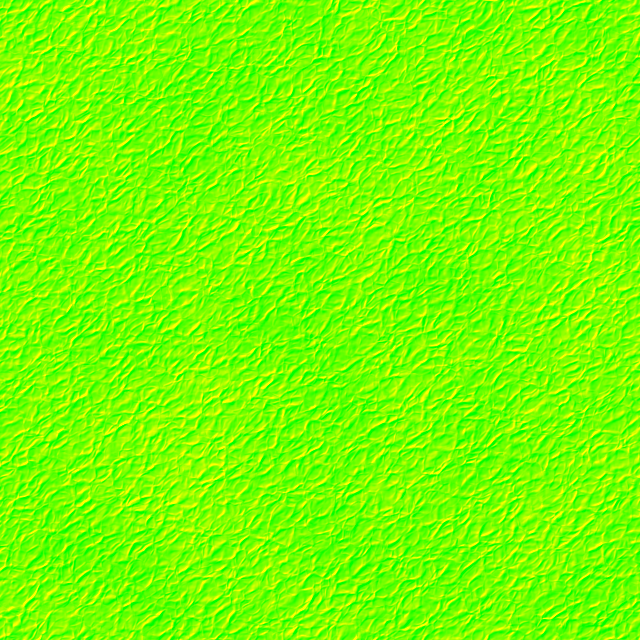
This texture map is drawn by a WebGL 2 fragment shader. Its source:

```glsl
#version 300 es
precision highp float;
// Embossed leather grain: slanted creases lit from the upper left, yellow on green.

uniform vec2 u_resolution;
out vec4 fragColor;

const float GRAIN_ANGLE = 0.68;     // direction of the long creases, radians
const float LIGHT_ANGLE = 2.30;     // direction the light comes from, radians
const float CELL_DENSITY = 48.0;    // cells per canvas, across the grain
const float CELL_STRETCH = 1.5;     // cell length along the grain
const float CREASE_WIDTH = 0.30;    // in cells
const float FINE_SCALE = 1.8;       // density of the secondary creases
const float FINE_DEPTH = 0.42;
const float PORE_DENSITY = 125.0;
const float PORE_DEPTH = 0.24;
const float RELIEF_STEP = 0.0012;   // half sampling distance, in canvas units
const float BRIGHT_GAIN = 1.05;
const float DARK_GAIN = 0.88;
const float PATCH_DENSITY = 5.0;
const float PATCH_STRENGTH = 0.13;
const float BASE_RED = 0.45;
const vec3 GREEN = vec3(0.0, 1.0, 0.0);
const vec3 YELLOW = vec3(1.0, 1.0, 0.0);

vec2 hash2(vec2 p) {
    vec3 h = fract(p.xyx * vec3(0.1031, 0.1030, 0.0973));
    h += dot(h, h.yzx + 33.33);
    return fract((h.xx + h.yz) * h.zy);
}

float cornerSlope(vec2 cell, vec2 offset) {
    float angle = 6.28319 * hash2(cell).x;
    return dot(vec2(cos(angle), sin(angle)), offset);
}

// Gradient noise, roughly -0.7 to 0.7
float gradientNoise(vec2 p) {
    vec2 i = floor(p), f = fract(p);
    vec2 u = f * f * f * (f * (f * 6.0 - 15.0) + 10.0);
    vec2 e = vec2(1.0, 0.0);
    float low = mix(cornerSlope(i, f), cornerSlope(i + e, f - e), u.x);
    float high = mix(cornerSlope(i + e.yx, f - e.yx), cornerSlope(i + 1.0, f - 1.0), u.x);
    return mix(low, high, u.y);
}

vec2 warp(vec2 p) {
    return vec2(gradientNoise(p + 17.3), gradientNoise(p + 61.7));
}

// Distance to the border between the two nearest cells
float cellEdge(vec2 p) {
    vec2 i = floor(p), f = fract(p);
    float nearest = 8.0, second = 8.0;
    for (int y = -1; y <= 1; y++) {
        for (int x = -1; x <= 1; x++) {
            vec2 cell = vec2(x, y);
            float d = length(cell + 0.05 + 0.9 * hash2(i + cell) - f);
            second = min(second, max(nearest, d));
            nearest = min(nearest, d);
        }
    }
    return second - nearest;
}

// Groove profile: 1 in the crease, 0 on the flat cell
float crease(vec2 p) {
    float d = cellEdge(p) / CREASE_WIDTH;
    return exp(-d * d);
}

float leatherHeight(vec2 uv) {
    float c = cos(GRAIN_ANGLE), s = sin(GRAIN_ANGLE);
    vec2 along = vec2(c * uv.x + s * uv.y, c * uv.y - s * uv.x);
    vec2 p = along * CELL_DENSITY / vec2(CELL_STRETCH, 1.0) + 100.0;
    p += 0.45 * warp(p * 0.6) + 0.14 * warp(p * 2.1);

    float depth = 0.75 + 0.6 * gradientNoise(p * 0.7 + 5.0);
    float fineDepth = FINE_DEPTH * (0.8 + gradientNoise(p * 0.8 + 43.0));
    float height = -depth * crease(p);
    height -= fineDepth * crease(p * FINE_SCALE + 31.0);
    height += PORE_DEPTH * gradientNoise(uv * PORE_DENSITY + 9.0);
    return height;
}

void main() {
    vec2 uv = gl_FragCoord.xy / min(u_resolution.x, u_resolution.y);

    // Directional relief from the height on both sides
    vec2 toLight = RELIEF_STEP * vec2(cos(LIGHT_ANGLE), sin(LIGHT_ANGLE));
    float relief = leatherHeight(uv + toLight) - leatherHeight(uv - toLight);
    relief *= relief > 0.0 ? BRIGHT_GAIN : DARK_GAIN;

    // Broad soft undulation of the hide
    float undulation = gradientNoise(uv * PATCH_DENSITY + 3.0)
                     + 0.6 * gradientNoise(uv * PATCH_DENSITY * 2.3 + 27.0);

    float red = clamp(BASE_RED + relief + PATCH_STRENGTH * undulation, 0.0, 1.0);
    fragColor = vec4(mix(GREEN, YELLOW, red), 1.0);
}
```
